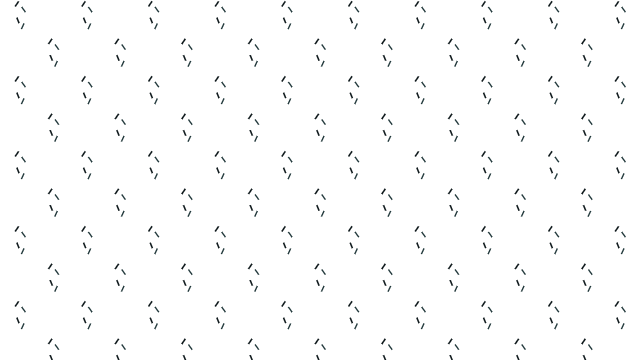
Reproduce this pattern procedurally as a WebGL 2 fragment shader.

```glsl
#version 300 es
precision highp float;
// Sparse brick-repeat of a four-dash motif on white.
// Each row is cut into cells, odd rows shift by half a cell, and every
// dash is an oriented box distance with antialiased coverage.

#define UNITS_HIGH 432.0              // design units over the canvas height
#define CELL vec2(80.0, 45.0)         // motif spacing across and row height
#define ROW_SHIFT 0.5                 // sideways shift of odd rows, in cells
#define BOLD_WIDTH 1.9
#define FINE_WIDTH 1.65
#define PAPER vec3(1.0)
#define INK_BLACK vec3(0.07, 0.11, 0.12)
#define INK_SLATE vec3(0.13, 0.22, 0.23)

uniform vec2 u_resolution;
out vec4 fragColor;

// Signed distance to a square-ended stroke from a to b.
float strokeDistance(vec2 p, vec2 a, vec2 b, float width) {
    vec2 span = b - a;
    float len = length(span);
    vec2 dir = span / len;
    vec2 rel = p - 0.5 * (a + b);
    vec2 local = vec2(dot(rel, dir), dot(rel, vec2(-dir.y, dir.x)));
    vec2 q = abs(local) - 0.5 * vec2(len, width);
    return length(max(q, 0.0)) + min(max(q.x, q.y), 0.0);
}

float coverage(float dist, float pixel) {
    return clamp(0.5 - dist / pixel, 0.0, 1.0);
}

void main() {
    // Design units, measured down from the top edge
    float pixel = UNITS_HIGH / u_resolution.y;
    vec2 p = vec2(gl_FragCoord.x, u_resolution.y - gl_FragCoord.y) * pixel;

    // Brick layout: position inside the current cell
    float row = floor(p.y / CELL.y);
    p.x -= ROW_SHIFT * CELL.x * mod(row, 2.0);
    vec2 cell = mod(p, CELL);

    // Bold dashes: upper left and lower left
    float bold = min(
        strokeDistance(cell, vec2(18.2, 7.8), vec2(22.4, 1.6), BOLD_WIDTH),
        strokeDistance(cell, vec2(20.2, 21.2), vec2(22.9, 27.8), BOLD_WIDTH));

    // Fine dashes: upper right and lower right
    float fine = min(
        strokeDistance(cell, vec2(26.1, 8.4), vec2(30.5, 14.6), FINE_WIDTH),
        strokeDistance(cell, vec2(25.7, 34.9), vec2(28.8, 28.2), FINE_WIDTH));

    vec3 color = mix(PAPER, INK_SLATE, coverage(fine, pixel));
    color = mix(color, INK_BLACK, coverage(bold, pixel));
    fragColor = vec4(color, 1.0);
}
```
